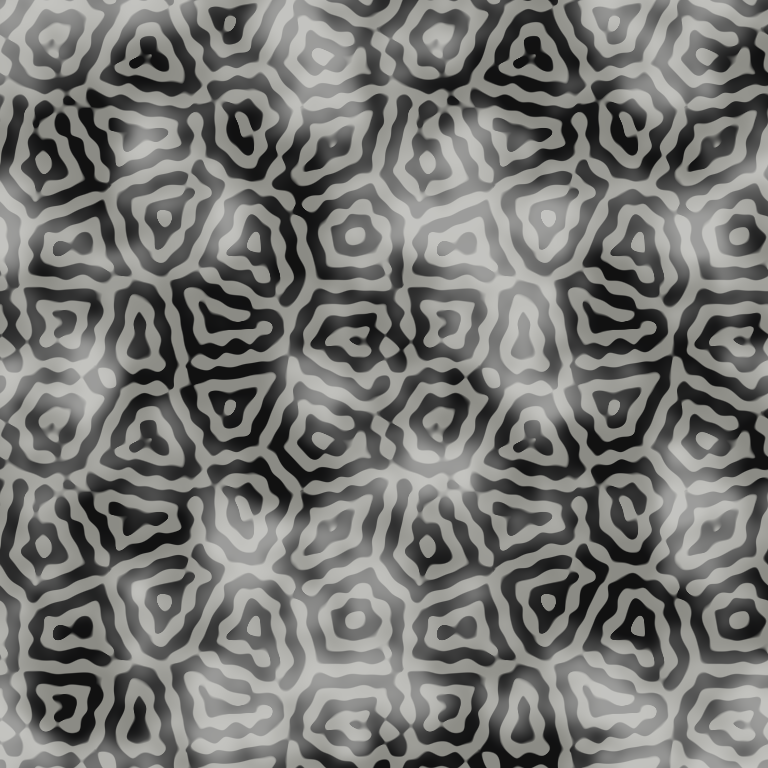
Give the GLSL for this pattern, as a WebGL 1 fragment shader.

```glsl
precision highp float;
uniform vec2 u_resolution;

#define TILE 0.5          // side of the repeating labyrinth tile
#define CELLS 4.0         // rosettes along one tile side
#define JITTER 0.75       // irregularity of the rosettes
#define PITCH 0.0625      // stripe spacing, in tiles
#define ROUNDING 0.02     // softening of rosette corners, in cells
#define WORMS 0.42        // strength of the breaks in the rings
#define BIAS 0.03         // raises the dark share
#define HAZE_SCALE 10.0
#define HAZE_MAX 0.68
#define INK vec3(0.065, 0.066, 0.068)
#define STRIPE vec3(0.545, 0.545, 0.52)
#define HAZE vec3(0.87, 0.87, 0.86)

const float TAU = 6.2831853;
const int WAVES = 18;
const int RING = 6;

float hash(vec2 p) {
  vec3 q = fract(vec3(p.xyx) * 0.1031);
  q += dot(q, q.yzx + 33.33);
  return fract((q.x + q.y) * q.z);
}

// Jittered seed of a cell, repeating with the tile
vec2 seed(vec2 cell) {
  vec2 c = mod(cell, CELLS);
  vec2 r = vec2(hash(c + 17.3), hash(c + 61.7));
  return cell + 0.5 + JITTER * (r - 0.5);
}

// Rounded distance to the nearest Voronoi border, in cells
float borderDistance(vec2 p) {
  vec2 home = floor(p);
  vec2 nearest = vec2(0.0);
  float best = 100.0;
  for (int j = -1; j <= 1; j++) {
    for (int i = -1; i <= 1; i++) {
      vec2 s = seed(home + vec2(float(i), float(j))) - p;
      float d = dot(s, s);
      if (d < best) {
        best = d;
        nearest = s;
      }
    }
  }
  float sum = 0.0;
  for (int j = -2; j <= 2; j++) {
    for (int i = -2; i <= 2; i++) {
      vec2 s = seed(home + vec2(float(i), float(j))) - p;
      vec2 across = s - nearest;
      if (dot(across, across) > 0.0001) {
        float d = dot(0.5 * (s + nearest), normalize(across));
        sum += exp(-d / ROUNDING);
      }
    }
  }
  return -ROUNDING * log(sum);
}

float rosette(vec2 p) {
  return cos(TAU * borderDistance(p * CELLS) / CELLS / PITCH);
}

// Rosettes less their mean at half a pitch, which evens the stripe
// widths: x is the value, yz its slope
vec3 evenRosette(vec2 p) {
  float mean = 0.0;
  vec2 slope = vec2(0.0);
  for (int i = 0; i < RING; i++) {
    float angle = TAU * (float(i) + 0.25) / float(RING);
    vec2 dir = vec2(cos(angle), sin(angle));
    float side = rosette(p + 0.5 * PITCH * dir) / float(RING);
    mean += side;
    slope += side * dir;
  }
  // Bessel gains of the ring: 1 - J0(pi) and J1(pi)
  return vec3((rosette(p) - mean) / 1.3, slope * TAU / (PITCH * 0.285));
}

// Tileable noise of waves that share the stripe spacing, with slope
vec3 waveNoise(vec2 p) {
  vec3 sum = vec3(0.0);
  for (int i = 0; i < WAVES; i++) {
    float n = float(i);
    float angle = 0.5 * TAU * (n + 0.5) / float(WAVES);
    vec2 k = TAU * floor(vec2(cos(angle), sin(angle)) / PITCH + 0.5);
    float phase = dot(k, p) + TAU * hash(vec2(n, 7.0));
    sum += vec3(cos(phase), -k * sin(phase));
  }
  return sum * sqrt(2.0 / float(WAVES));
}

float valueNoise(vec2 p) {
  vec2 i = floor(p);
  vec2 f = fract(p);
  f = f * f * (3.0 - 2.0 * f);
  float low = mix(hash(i), hash(i + vec2(1.0, 0.0)), f.x);
  float high = mix(hash(i + vec2(0.0, 1.0)), hash(i + 1.0), f.x);
  return mix(low, high, f.y);
}

float cloud(vec2 p) {
  mat2 turn = mat2(1.6, 1.2, -1.2, 1.6);
  vec2 q = turn * p + 11.0;
  return 0.55 * valueNoise(p) + 0.30 * valueNoise(q)
       + 0.15 * valueNoise(turn * q + 23.0);
}

void main() {
  vec2 uv = gl_FragCoord.xy / u_resolution.y;
  vec2 p = uv / TILE;

  // Dividing by the slope gives an even edge width
  vec3 field = evenRosette(p) + WORMS * waveNoise(p);
  float edge = (field.x - BIAS) / max(length(field.yz), 0.4 * TAU / PITCH);
  float soft = max(0.0022, 0.8 / (u_resolution.y * TILE));
  vec3 color = mix(INK, STRIPE, smoothstep(-soft, soft, edge));

  // Drifting haze over the stripes
  float veil = smoothstep(0.26, 0.8, cloud(uv * HAZE_SCALE + 5.0));
  gl_FragColor = vec4(mix(color, HAZE, HAZE_MAX * veil), 1.0);
}
```
